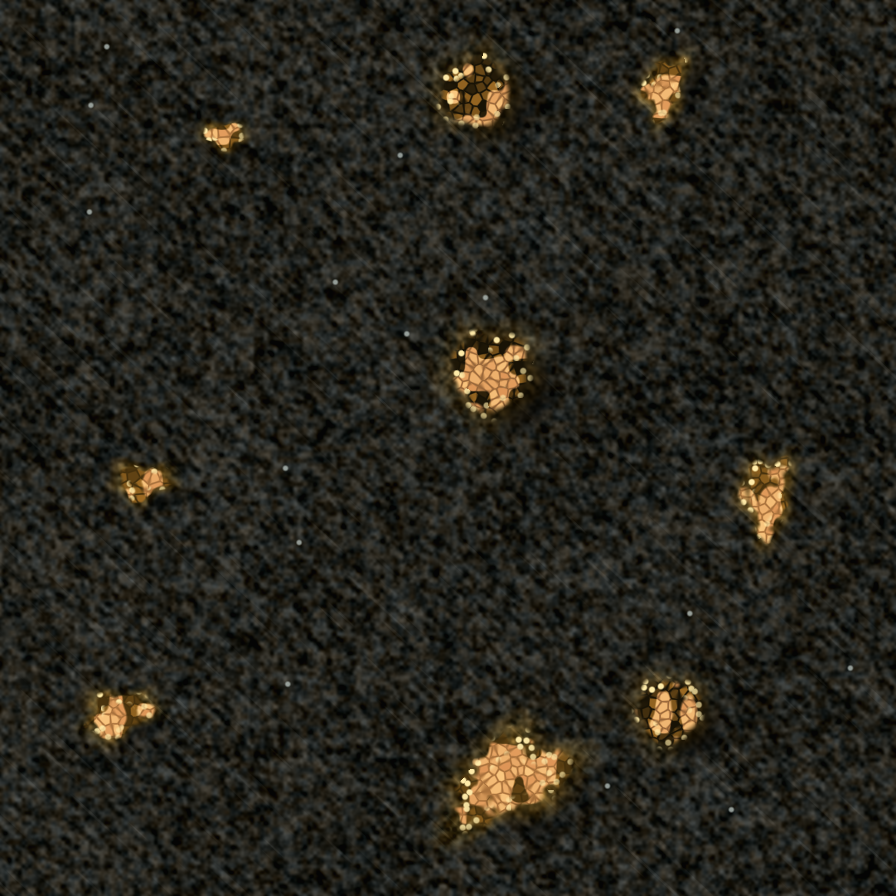
Reproduce this texture procedurally as a WebGL 1 fragment shader.

```glsl
precision highp float;
// Gold nuggets scattered on dark, grainy felt under a small bright lamp.
// Felt is layered value noise stretched along a fibre direction; nuggets sit on
// a jittered 3x3 grid, with sine-bent outlines and cellular facets and glints.
uniform vec2 u_resolution;

vec2 hash2(vec2 p) {
  vec3 q = fract(p.xyx * vec3(0.1031, 0.1030, 0.0973));
  q += dot(q, q.yzx + 33.33);
  return fract((q.xx + q.yz) * q.zy);
}

float noise(vec2 p) {
  vec2 i = floor(p), f = fract(p);
  f = f * f * (3.0 - 2.0 * f);
  float low = mix(hash2(i).x, hash2(i + vec2(1.0, 0.0)).x, f.x);
  float high = mix(hash2(i + vec2(0.0, 1.0)).x, hash2(i + 1.0).x, f.x);
  return mix(low, high, f.y);
}

mat2 rotation(float a) {
  return mat2(cos(a), -sin(a), sin(a), cos(a));
}

// Nearest distance, gap to the second nearest, and a random id of the cell
vec3 cellular(vec2 p) {
  vec2 base = floor(p);
  float nearest = 9.0, second = 9.0, id = 0.0;
  for (int j = -1; j <= 1; j++) {
    for (int i = -1; i <= 1; i++) {
      vec2 cell = base + vec2(float(i), float(j));
      vec2 h = hash2(cell + 41.0);
      float d = length(cell + h - p);
      if (d < nearest) {
        second = nearest;
        nearest = d;
        id = hash2(cell + 97.0).y;
      } else {
        second = min(second, d);
      }
    }
  }
  return vec3(nearest, second - nearest, id);
}

vec3 felt(vec2 uv) {
  vec2 along = rotation(-0.75) * uv;
  float grain = 0.45 * noise(along * vec2(90.0, 165.0))
              + 0.35 * noise(uv * 185.0 + 31.0)
              + 0.20 * noise(uv * 270.0 + 7.0);
  float tone = 0.128 + 0.40 * (grain - 0.5) + 0.03 * (noise(uv * 9.0) - 0.5);
  tone += 0.05 * smoothstep(0.78, 0.98, noise(along * vec2(16.0, 190.0) + 5.0));
  float tint = 0.045 * (noise(uv * 150.0 + 63.0) - 0.5);
  vec3 color = vec3(tone + tint, tone, tone - 0.022 - tint);

  // Sparse pale dust specks
  vec2 dust = uv * 14.0;
  vec2 h = hash2(floor(dust) + 211.0);
  float speck = 1.0 - smoothstep(0.02, 0.06, length(fract(dust) - 0.2 - 0.6 * h));
  float shown = step(0.93, hash2(floor(dust) + 305.0).x);
  return mix(max(color, 0.015), vec3(0.70, 0.74, 0.72), 0.8 * speck * shown);
}

vec3 addNugget(vec3 ground, vec2 uv, vec2 center, float radius, float seed, float bead) {
  // Ragged outline in the nugget's own stretched frame
  vec2 offset = uv - center;
  vec2 local = rotation(0.8 + 0.9 * sin(seed * 5.0)) * offset;
  local /= radius * mix(vec2(1.25, 0.78), vec2(1.0), bead);
  float a = atan(local.y, local.x);
  float bend = 0.15 * sin(3.0 * a + seed) + 0.12 * sin(5.0 * a + seed * 2.3);
  float rough = noise(uv * 95.0 + seed) - 0.5;
  float edge = length(local) / (1.0 + bend * (1.0 - 0.6 * bead));
  float ragged = edge + rough * mix(0.55, 0.15, bead);

  // Cast shadow to the lower right, then warm light spilled on the felt
  float shade = length(offset - radius * vec2(0.55, -0.4)) / radius;
  vec3 color = ground * mix(1.0, 0.3, (1.0 - smoothstep(0.6, 1.4, shade)) * (0.4 + 0.5 * bead));
  float halo = 1.0 - smoothstep(0.75, 1.75, edge);
  color += halo * vec3(0.20, 0.13, 0.0) * (0.55 + 0.9 * ground.g / 0.2) * (1.0 - 0.4 * bead);

  // Dark gold body with creased facets
  vec3 facet = cellular(uv * 95.0 + seed * 13.0);
  float crease = smoothstep(0.0, 0.35, facet.y);
  vec3 dark = mix(vec3(0.27, 0.19, 0.05), vec3(0.09, 0.07, 0.02), bead);
  vec3 body = mix(dark, vec3(0.62, 0.42, 0.14), crease * facet.z);

  // Lit patch, peach at the heart and pale amber outside
  float lit = noise(uv * 62.0 + seed * 3.0) + 0.45 * (1.0 - length(local + 0.2 * bead));
  float patchMask = smoothstep(0.46, 0.60, lit - 0.14 * bead);
  vec3 amber = mix(vec3(0.82, 0.50, 0.27), vec3(0.98, 0.78, 0.50), 0.3 + 0.7 * facet.z * crease);
  body = mix(body, amber, patchMask * (0.65 + 0.35 * crease));
  color = mix(color, body, 1.0 - smoothstep(0.82, 1.08, ragged));

  // Small cream glints that crowd the upper left rim
  vec3 spark = cellular(uv * 82.0 + seed * 29.0);
  float rim = smoothstep(0.5, 0.75, edge) * (1.0 - smoothstep(1.0, 1.2, edge));
  float side = 0.65 + 0.35 * smoothstep(-0.6, 0.6, dot(offset, vec2(-0.7, 0.7)) / radius);
  float glint = (1.0 - smoothstep(0.18, 0.38, spark.x)) * step(0.45, spark.z);
  return mix(color, vec3(1.0, 0.92, 0.66), glint * rim * side);
}

void main() {
  vec2 uv = gl_FragCoord.xy / u_resolution;
  vec3 color = felt(uv);
  for (int k = 0; k < 9; k++) {
    float n = float(k);
    vec2 cell = vec2(mod(n, 3.0), floor(n / 3.0));
    vec2 center = (cell + 0.5 + 0.6 * (hash2(cell * 7.3 + 19.0) - 0.5)) / 3.0;
    float radius = mix(0.016, 0.052, fract(n * 0.618 + 0.3));
    float bead = step(0.6, fract(n * 0.414));
    color = addNugget(color, uv, center, radius, n * 1.7 + 2.0, bead);
  }
  gl_FragColor = vec4(color, 1.0);
}
```
